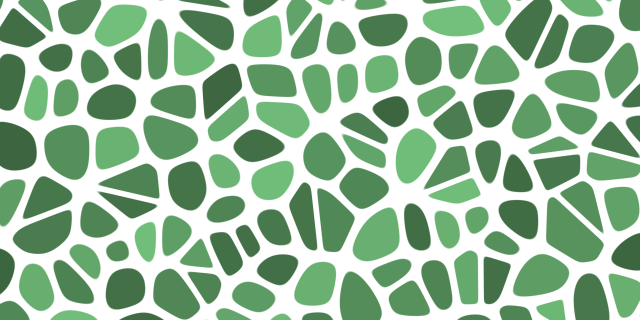
Reproduce this pattern procedurally as a WebGL 1 fragment shader.

```glsl
precision highp float;
// Irregular green pebbles on white: Voronoi cells of randomly scattered sites.
// Each cell is the smooth minimum of its edge distances, inset by a fixed gap,
// so wide corners turn round while narrow ones stay pointed.

uniform vec2 u_resolution;

const float GRID_ROWS = 5.3;      // grid squares per canvas height, two sites each
const float HALF_GAP = 0.047;     // inset of each pebble, in grid squares
const float ROUNDING = 0.4;       // corner softness relative to site spacing
const float MIN_SOFTNESS = 0.025;
const float MAX_SOFTNESS = 0.085;
const float SHADE_BIAS = 1.1;     // above 1 favours dark pebbles
const vec2 SEED = vec2(17.0, 43.0);
const vec3 BACKGROUND = vec3(0.995, 1.0, 0.995);
const vec3 DARK_GREEN = vec3(0.235, 0.395, 0.25);
const vec3 LIGHT_GREEN = vec3(0.45, 0.755, 0.485);

const int SIDE = 5;               // searched neighbourhood, in squares
const int SITES = 50;             // SIDE * SIDE * 2

// Three random values from a grid square and a layer number.
vec3 hash3(vec3 key) {
  vec3 q = fract(key.xyx * vec3(0.1031, 0.1030, 0.0973) + key.z * 0.3719);
  q += dot(q, q.yxz + 33.33);
  return fract((q.xxy + q.yzz) * q.zyx);
}

void main() {
  vec2 p = gl_FragCoord.xy / u_resolution.y * GRID_ROWS;
  vec2 square = floor(p);
  float pixel = GRID_ROWS / u_resolution.y;

  // Scatter the sites, relative to p, and find the nearest one.
  vec2 sites[SITES];
  vec2 nearest = vec2(0.0);
  float nearestDist = 1e5;
  float shade = 0.0;
  for (int i = 0; i < SITES; i++) {
    float n = float(i);
    float side = float(SIDE);
    float row = floor((n + 0.5) / side);
    float layer = floor((row + 0.5) / side);
    vec2 offset = vec2(n - row * side, row - layer * side) - floor(side * 0.5);
    vec2 cell = square + offset;
    vec3 random = hash3(vec3(cell + SEED, layer));
    vec2 site = cell + random.xy - p;
    sites[i] = site;
    float dist = dot(site, site);
    if (dist < nearestDist) {
      nearestDist = dist;
      nearest = site;
      shade = random.z;
    }
  }

  // Half the distance to the closest neighbour sets the corner softness.
  float spacing = 1e5;
  for (int i = 0; i < SITES; i++) {
    float between = length(sites[i] - nearest);
    if (between > 1e-4) spacing = min(spacing, 0.5 * between);
  }
  float softness = clamp(ROUNDING * spacing, MIN_SOFTNESS, MAX_SOFTNESS);

  // Smooth minimum of the distances to all cell edges.
  float sum = 0.0;
  for (int i = 0; i < SITES; i++) {
    vec2 across = sites[i] - nearest;
    float between = length(across);
    if (between > 1e-4) {
      float edge = dot(0.5 * (sites[i] + nearest), across / between);
      sum += exp(-edge / softness);
    }
  }
  float inside = -softness * log(max(sum, 1e-30)) - HALF_GAP;

  // Flat green fill with a smoothed outline.
  vec3 green = mix(DARK_GREEN, LIGHT_GREEN, pow(shade, SHADE_BIAS));
  float cover = smoothstep(-0.7 * pixel, 0.7 * pixel, inside);
  gl_FragColor = vec4(mix(BACKGROUND, green, cover), 1.0);
}
```
